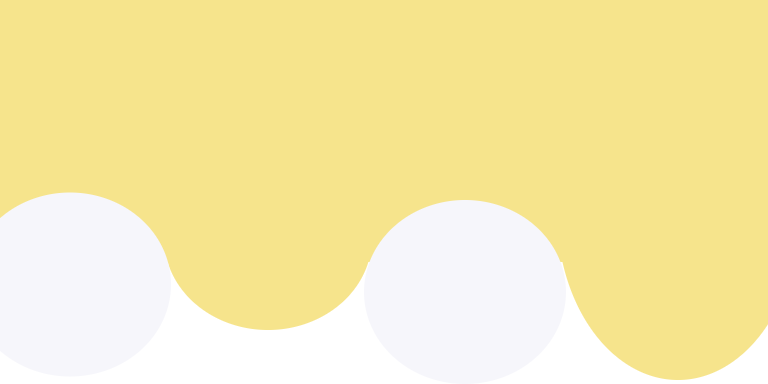
Give the GLSL for this background, as a Shadertoy shader.

```glsl
const vec3 YELLOW = vec3(0.965, 0.894, 0.549);
const vec3 PALE_LILAC = vec3(0.965, 0.965, 0.984);
const vec3 WHITE = vec3(1.0);

// Lengths are in canvas heights
const float BAND_BOTTOM = 0.3177;
const vec2 DISC_RADII = vec2(0.2630, 0.2396);
const vec2 LEFT_DISC = vec2(0.1823, 0.2591);
const vec2 RIGHT_DISC = vec2(1.2109, 0.2396);
const vec2 SHORT_DRIP = vec2(0.6979, 0.3802);
const vec2 SHORT_DRIP_RADII = vec2(0.2708, 0.2396);
const vec2 LONG_DRIP = vec2(1.7656, 0.4479);
const vec2 LONG_DRIP_RADII = vec2(0.3151, 0.4375);

// Approximate signed distance, accurate near the edge
float ellipseDistance(vec2 p, vec2 radii) {
    float scaled = length(p / radii);
    float slope = length(p / (radii * radii));
    return scaled * (scaled - 1.0) / max(slope, 1e-4);
}

float coverage(float dist, float pixel) {
    return clamp(0.5 - dist / pixel, 0.0, 1.0);
}

void mainImage(out vec4 fragColor, in vec2 fragCoord) {
    vec2 p = fragCoord / iResolution.y;
    float pixel = 1.0 / iResolution.y;

    // Yellow band with two rounded drips
    float drips = min(ellipseDistance(p - SHORT_DRIP, SHORT_DRIP_RADII),
                      ellipseDistance(p - LONG_DRIP, LONG_DRIP_RADII));
    float curtain = min(BAND_BOTTOM - p.y, drips);
    vec3 color = mix(WHITE, YELLOW, coverage(curtain, pixel));

    // Pale discs between the drips
    float discs = min(ellipseDistance(p - LEFT_DISC, DISC_RADII),
                      ellipseDistance(p - RIGHT_DISC, DISC_RADII));
    color = mix(color, PALE_LILAC, coverage(discs, pixel));

    fragColor = vec4(color, 1.0);
}
```
